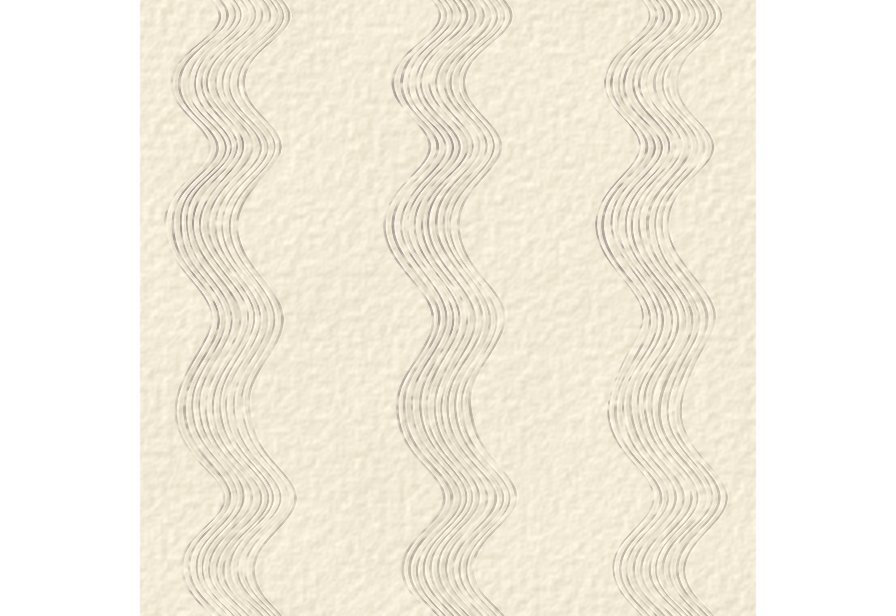
This pattern is drawn by a WebGL 2 fragment shader. Its source:

```glsl
#version 300 es
precision highp float;

uniform vec2 u_resolution;
out vec4 fragColor;

const float TAU = 6.2831853;
const float LANES = 11.0;       // combed strokes across one band
const float HALF_WIDTH = 0.064; // half a band, in canvas heights
const float PITCH = 0.35;       // distance between bands

const vec3 MARGIN = vec3(1.0);
const vec3 CREAM = vec3(0.95, 0.92, 0.84);
const vec3 SAND = vec3(0.89, 0.86, 0.78);
const vec3 TAUPE = vec3(0.76, 0.71, 0.65);
const vec3 MAUVE = vec3(0.65, 0.59, 0.58);
const vec3 GLINT = vec3(0.985, 0.965, 0.90);

float hash(ivec2 cell, int seed) {
  uint h = uint(cell.x) * 1597334677u ^ uint(cell.y) * 3812015801u;
  h ^= uint(seed) * 2654435769u;
  h = (h ^ (h >> 15)) * 2246822519u;
  h = (h ^ (h >> 13)) * 3266489917u;
  h ^= h >> 16;
  return float(h >> 8) / 16777216.0;
}

// Value noise that wraps vertically after rows cells
float noise(vec2 p, int rows, int seed) {
  vec2 f = fract(p);
  f = f * f * (3.0 - 2.0 * f);
  ivec2 a = ivec2(floor(p));
  int y0 = ((a.y % rows) + rows) % rows;
  int y1 = (y0 + 1) % rows;
  float low = mix(hash(ivec2(a.x, y0), seed), hash(ivec2(a.x + 1, y0), seed), f.x);
  float high = mix(hash(ivec2(a.x, y1), seed), hash(ivec2(a.x + 1, y1), seed), f.x);
  return mix(low, high, f.y);
}

// Noise lit from the upper left
float relief(vec2 p, int rows, int seed) {
  vec2 q = p * float(rows);
  return noise(q, rows, seed) - noise(q + vec2(-0.6, 0.6), rows, seed);
}

float line(float d, float halfWidth, float blur) {
  return 1.0 - smoothstep(halfWidth, halfWidth + blur, abs(d));
}

// Sideways sway of a band; t runs down the canvas from 0 to 1
float sway(float t) {
  float phase = 4.0 * t - 0.09 + 0.14 * sin(TAU * (t - 0.05));
  float wave = cos(TAU * phase) + 0.08 * cos(2.0 * TAU * phase);
  return 0.034 * wave + 0.014 * cos(TAU * (t - 0.85));
}

// Combed plaster across one band; s runs from -1 to 1 over its width
vec3 combedBand(vec3 ground, float s, float t, float px, int seed) {
  float wander = noise(vec2(s * 2.0 + 5.0, t * 16.0), 16, seed) - 0.5;
  float lane = (s * 0.5 + 0.5) * LANES + 0.5 * wander;
  float id = floor(lane);
  float edge = 1.0 - smoothstep(0.9, 1.04, abs(s + 0.05 * wander));

  // Soft streaks between the strokes
  float streak = noise(vec2(lane * 2.6, t * 34.0), 34, seed + 1);
  float patches = noise(vec2(s * 2.0, t * 9.0), 9, seed + 2);
  float shade = smoothstep(0.3, 0.85, 0.65 * streak + 0.45 * patches);
  vec3 color = mix(ground, SAND, 0.85 * shade * edge);

  // One broken groove per lane, with a raised rim on its right
  float jitter = 0.36 * (noise(vec2(id * 3.0, t * 7.0), 7, seed + 3) - 0.5);
  float d = lane - id - 0.42 - jitter;
  float blur = 0.5 * LANES / HALF_WIDTH * px;
  float halfWidth = 0.04 + 0.09 * hash(ivec2(int(id), 0), seed + 4);
  float worn = noise(vec2(id * 5.0, t * 38.0), 38, seed + 5);
  float nicks = noise(vec2(id * 9.0, t * 130.0), 130, seed + 6);
  float ink = smoothstep(0.12, 0.75, 0.7 * worn + 0.4 * nicks);
  ink *= 0.75 + 0.25 * patches;
  float rim = line(d - 0.3, 0.07, blur) * (0.4 + 0.5 * worn);
  color = mix(color, GLINT, rim * edge);

  // Darker pigment toward the left edge and in the upper half
  float upper = 0.5 + 0.5 * cos(TAU * (t - 0.32));
  float pigment = smoothstep(0.35, 1.1, 0.5 * upper + 0.5 * nicks - 0.3 * s);
  vec3 groove = mix(TAUPE, MAUVE, pigment);
  return mix(color, groove, line(d, halfWidth, blur) * ink * edge);
}

void main() {
  float px = 1.0 / u_resolution.y;
  vec2 p = (gl_FragCoord.xy - vec2(0.5 * u_resolution.x, 0.0)) * px;
  float t = 1.0 - p.y;

  // Lightly pitted ground
  float grain = 0.055 * relief(p, 96, 11) + 0.035 * relief(p, 190, 12);
  float cloud = 0.015 * (noise(p * 8.0, 8, 13) - 0.5);
  vec3 color = CREAM + cloud;

  // Three wavy bands, the middle one set slightly aside
  for (int i = -1; i <= 1; i++) {
    float k = float(i);
    float center = k * PITCH + 0.003 - 0.008 * abs(k) + sway(t);
    float s = (p.x - center) / HALF_WIDTH;
    if (abs(s) < 1.15) color = combedBand(color, s, t, px, 40 + 10 * i);
  }
  color += grain * vec3(1.0, 1.02, 1.08);

  // Square panel between plain margins
  float panel = 1.0 - smoothstep(0.5 - px, 0.5 + px, abs(p.x));
  fragColor = vec4(mix(MARGIN, color, panel), 1.0);
}
```
